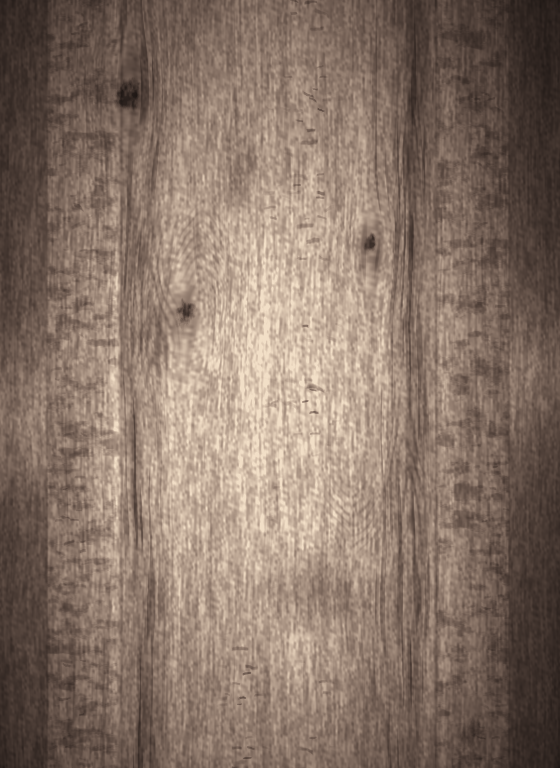
This texture is drawn by a WebGL 1 fragment shader. Its source:

```glsl
precision highp float;
// Weathered oak boards with a bright centre and dark rim. Stretched noise gives
// the fibres, open arched contours give the growth lines, and jittered cells
// scatter ray flecks of varied size inside vertical bands.
uniform vec2 u_resolution;

#define GLOW_CENTRE vec2(0.475, 0.47)
#define GLOW_LEVEL 0.83
#define GLOW_FALLOFF vec2(3.4, 2.25)
#define ASPECT vec2(0.73, 1.0)
#define FIBRE_DEPTH 0.27
#define STREAK_DEPTH 0.24
#define PORE_DEPTH 0.27
#define ARCH_DEPTH 0.17
#define FLECK_DEPTH 0.4
#define RIPPLE_DEPTH 0.2
#define KNOT_DEPTH 0.55

float hash(vec2 p) {
  vec3 q = fract(vec3(p.xyx) * 0.1031);
  q += dot(q, q.yzx + 33.33);
  return fract((q.x + q.y) * q.z);
}

float noise(vec2 p) {
  vec2 i = floor(p), f = fract(p);
  f = f * f * (3.0 - 2.0 * f);
  return mix(mix(hash(i), hash(i + vec2(1.0, 0.0)), f.x),
             mix(hash(i + vec2(0.0, 1.0)), hash(i + 1.0), f.x), f.y);
}

float fbm(vec2 p) {
  float sum = 0.0, amp = 0.53;
  for (int i = 0; i < 4; i++) {
    sum += amp * noise(p);
    p = p * 2.03 + 17.3;
    amp *= 0.5;
  }
  return sum;
}

// Soft elliptical spot, 1 at its centre
float spot(vec2 p, vec2 centre, vec2 size) {
  vec2 d = (p - centre) / size;
  return exp(-dot(d, d));
}

// Soft vertical band
float band(float x, float centre, float width) {
  float d = (x - centre) / width;
  return exp(-d * d);
}

// Sideways push that bends the fibres around a knot
float bend(vec2 p, vec2 knot, float radius) {
  vec2 d = (p - knot) / vec2(radius, radius * 1.7);
  return -radius * 0.7 * d.x * exp(-dot(d, d));
}

// Nested open growth lines; lean slopes them along the board
float arches(vec2 p, vec2 centre, vec2 size, float lean) {
  vec2 d = (p - centre) / size;
  d.x += 0.7 * (fbm(p * vec2(12.0, 9.0)) - 0.5);
  float level = sqrt(d.x * d.x + 0.03) + lean * d.y;
  float line = 0.5 + 0.5 * sin(level * 30.0 + 5.0 * noise(p * vec2(40.0, 16.0)));
  return line * line * (1.0 - smoothstep(0.35, 1.15, length(d)));
}

// Ragged fibrous core with a faint halo
float knot(vec2 p, vec2 centre, float radius) {
  vec2 d = (p - centre) * ASPECT / radius;
  d.y -= 0.35 * d.x;
  float r = length(d * vec2(1.05, 0.8)) + 1.3 * (fbm(p * vec2(95.0, 75.0)) - 0.5);
  float core = 1.0 - smoothstep(0.2, 1.15, r);
  return core * (0.55 + 0.7 * noise(p * 210.0)) + 0.3 * exp(-dot(d, d) * 0.16);
}

// Short ragged dashes, one per jittered cell
float flecks(vec2 p) {
  float sum = 0.0;
  for (int i = 0; i < 2; i++) {
    float layer = float(i);
    vec2 g = p * vec2(22.0 + 12.0 * layer, 47.0 + 24.0 * layer) + layer * 7.4;
    g += 0.5 * vec2(fbm(p * 45.0), fbm(p * 38.0 + 8.0));
    g.x += hash(vec2(floor(g.y), 3.0 + layer));
    vec2 id = floor(g);
    float seed = hash(id + 41.0 * layer), size = hash(id + 5.0);
    vec2 d = fract(g) - 0.5;
    d.x -= 0.25 * (hash(id + 9.0) - 0.5);
    d.y += (seed - 0.75) * 2.4 * d.x + 1.2 * (size - 0.3) * d.x * d.x;
    float dash = 1.0 - smoothstep(0.04, 0.1 + 0.12 * size, abs(d.y));
    dash *= 1.0 - smoothstep(0.1 + 0.16 * size, 0.2 + 0.18 * size, abs(d.x));
    sum += dash * step(0.58, seed) * (0.3 + 0.7 * hash(id + 15.0));
  }
  return min(sum, 1.0);
}

void main() {
  vec2 p = gl_FragCoord.xy / u_resolution;
  vec2 knotA = vec2(0.226, 0.875), knotB = vec2(0.33, 0.591);
  vec2 knotC = vec2(0.662, 0.683), knotD = vec2(0.84, 0.045);

  // Fibre coordinates, wavering and parted by the knots
  vec2 w = p;
  w.x += 0.02 * (fbm(p * vec2(5.0, 4.0)) - 0.5);
  w.x += bend(p, knotA, 0.05) + bend(p, knotB, 0.06) + bend(p, knotC, 0.035);

  // Radial light and board tones
  vec2 g = p - GLOW_CENTRE;
  float tone = GLOW_LEVEL * exp(-dot(g * g, GLOW_FALLOFF));
  float outer = 1.0 - smoothstep(0.081, 0.087, p.x) + smoothstep(0.906, 0.912, p.x);
  float side = band(p.y, mix(0.455, 0.515, step(0.5, p.x)), 0.09);
  tone *= 1.0 + outer * (0.4 * side - 0.2);
  float inner = smoothstep(0.205, 0.216, p.x) - smoothstep(0.775, 0.785, p.x);
  float flank = (1.0 - inner) * (1.0 - outer);
  tone *= 1.0 + 0.03 * flank;
  tone *= 1.0 + 0.14 * band(p.x, 0.206, 0.008) + 0.08 * band(p.x, 0.795, 0.012);
  float seams = 0.6 * band(p.x, 0.084, 0.002) + band(p.x, 0.217, 0.003)
              + band(p.x, 0.779, 0.003) + 0.6 * band(p.x, 0.909, 0.002);
  tone *= 1.0 - 0.18 * seams;

  // Broad dark streaks and smudges
  float veins = min(band(w.x, 0.25, 0.03) + band(w.x, 0.735, 0.035) + 0.5 * band(w.x, 0.675, 0.02), 1.0);
  vec2 drift = p + 0.08 * (vec2(fbm(p * 14.0), fbm(p * 14.0 + 5.0)) - 0.5);
  float smudge = spot(drift, vec2(0.56, 0.22), vec2(0.06, 0.035))
               + 0.6 * spot(drift, vec2(0.42, 0.79), vec2(0.03, 0.05))
               + 0.7 * spot(drift, vec2(0.29, 0.55), vec2(0.025, 0.04));
  float strands = smoothstep(0.3, 0.75, fbm(w * vec2(75.0, 3.0)));
  tone *= 1.0 - veins * (0.04 + 0.24 * strands) - 0.24 * smudge;

  // Streaks, fine fibres and slanted pores
  tone *= 1.0 + STREAK_DEPTH * (fbm(w * vec2(38.0, 2.0)) - 0.5);
  tone *= 1.0 + 0.16 * (fbm(p * vec2(11.0, 5.0) + 3.0) - 0.5);
  tone *= 1.0 + FIBRE_DEPTH * (noise(w * vec2(250.0, 38.0)) - 0.5);
  float slant = w.y * 210.0 + w.x * 70.0;
  tone *= 1.0 + PORE_DEPTH * (noise(vec2(w.x * 230.0 - w.y * 40.0, slant)) - 0.5);
  float crack = smoothstep(0.68, 0.85, noise(w * vec2(190.0, 9.0) + 31.0));
  tone *= 1.0 - crack * (0.07 + 0.22 * veins);

  // Crosswise ripples on the flanking boards
  float ripple = smoothstep(0.48, 0.75, fbm(p * vec2(34.0, 85.0) + 12.0));
  tone *= 1.0 - RIPPLE_DEPTH * ripple * (flank + 0.15);

  // Growth lines
  float lines = arches(p, vec2(0.27, 0.6), vec2(0.05, 0.17), 0.55)
              + arches(p, vec2(0.725, 0.39), vec2(0.045, 0.15), 0.6)
              + arches(p, vec2(0.735, 0.79), vec2(0.04, 0.18), 0.5)
              + 0.7 * arches(p, vec2(0.365, 0.68), vec2(0.06, 0.08), 1.1)
              + 0.7 * arches(p, vec2(0.63, 0.33), vec2(0.06, 0.07), -1.1);
  tone *= 1.0 - ARCH_DEPTH * lines;

  // Ray flecks in their bands
  float zone = band(p.x, 0.555, 0.04) * smoothstep(0.38, 0.46, p.y)
             + 0.7 * band(p.x, 0.485, 0.02) * band(p.y, 0.56, 0.24)
             + band(p.x, 0.435, 0.035) * (1.0 - smoothstep(0.13, 0.2, p.y))
             + 0.6 * band(p.x, 0.43, 0.025) * smoothstep(0.9, 0.96, p.y)
             + 0.7 * band(p.x, 0.56, 0.03) * (1.0 - smoothstep(0.1, 0.17, p.y))
             + 0.6 * band(p.x, 0.13, 0.045) + 0.6 * band(p.x, 0.875, 0.035);
  zone *= smoothstep(0.25, 0.55, noise(p * vec2(14.0, 17.0) + 2.0));
  tone *= 1.0 - FLECK_DEPTH * min(zone, 1.0) * flecks(p);

  // Knots
  float knots = knot(p, knotA, 0.017) + knot(p, knotB, 0.014)
              + knot(p, knotC, 0.009) + 0.5 * knot(p, knotD, 0.015);
  tone *= 1.0 - KNOT_DEPTH * min(knots, 1.2);

  // Warm brown ramp
  tone = clamp(tone * 1.05, 0.03, 0.95);
  gl_FragColor = vec4(tone * vec3(1.0, 0.75 + 0.18 * tone, 0.66 + 0.17 * tone), 1.0);
}
```
